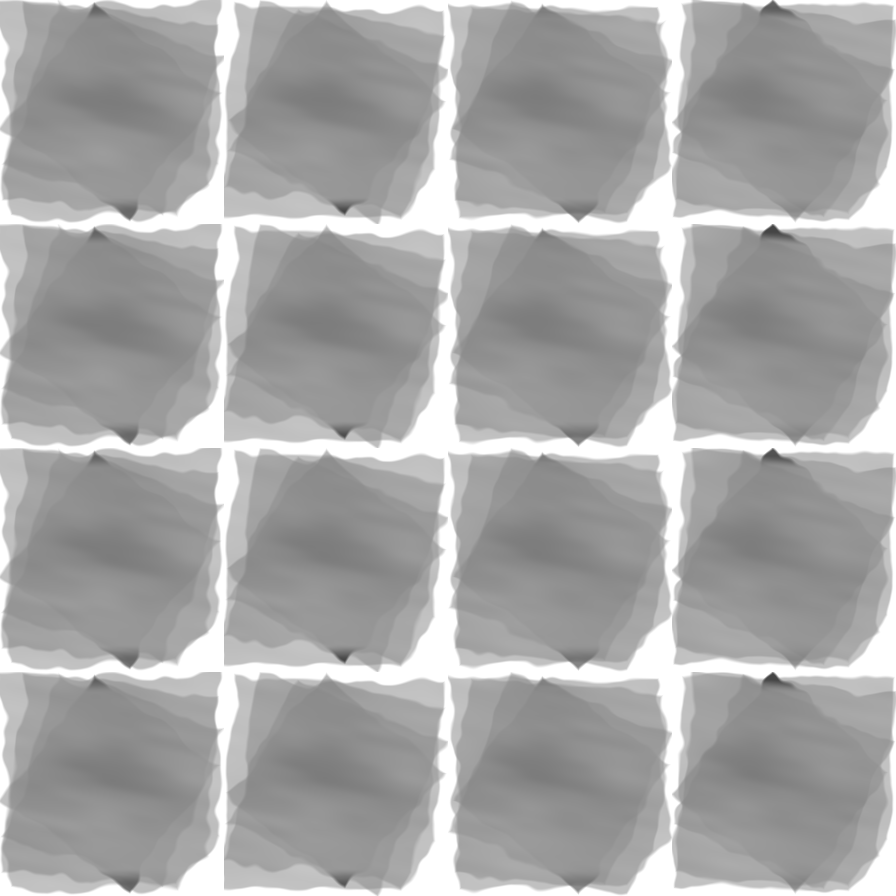
Reproduce this pattern procedurally as a WebGL 2 fragment shader.

```glsl
#version 300 es
precision highp float;

uniform vec2 u_resolution;
out vec4 fragColor;

float hash(vec2 p) {
    return fract(sin(dot(p, vec2(127.1, 311.7))) * 43758.5453);
}

float noise(vec2 p) {
    vec2 i = floor(p), f = fract(p);
    f = f * f * (3.0 - 2.0 * f);
    return mix(mix(hash(i), hash(i + vec2(1, 0)), f.x),
               mix(hash(i + vec2(0, 1)), hash(i + vec2(1, 1)), f.x), f.y);
}

vec2 rotate(vec2 p, float angle) {
    float c = cos(angle), s = sin(angle);
    return vec2(c * p.x + s * p.y, c * p.y - s * p.x);
}

// Torn square, shrunk so that its turned corners stay inside the cell
float tornSquare(vec2 p, float angle, float seed) {
    vec2 q = abs(rotate(p, angle));
    float halfSide = 0.482 / (abs(cos(angle)) + abs(sin(angle)));
    float tear = noise(p * 7.0 + seed) - 0.5 + 0.4 * (noise(p * 17.0 + seed) - 0.5);
    float edge = max(q.x, q.y) - halfSide + 0.055 * tear;
    // Worn lower right corner
    return max(edge, dot(p, vec2(0.78, -0.62)) - 0.52 + 0.05 * tear);
}

void main() {
    vec2 grid = gl_FragCoord.xy / u_resolution * 4.0;
    vec2 cell = floor(grid);
    vec2 p = fract(grid) - vec2(0.5, 0.505);
    float soft = max(0.008, 4.0 / u_resolution.y);

    // Soft slanted streaks inside the sheets
    vec2 s = rotate(p, -0.22);
    float streak = noise(s * vec2(2.5, 9.0) + 4.0 + cell.x * 0.15) - 0.5
                 + 0.5 * (noise(s * vec2(6.0, 22.0) + cell * 0.3) - 0.5);
    float centerBand = exp(-pow((s.y - 0.03) / 0.09, 2.0)) * smoothstep(0.5, 0.1, abs(p.x));
    float ink = 0.555 + 0.07 * streak - 0.045 * centerBand;

    // Translucent sheets, turned differently in each column
    vec4 angles = vec4(0.03, -0.13, 0.86, 1.2);
    float shade = 1.0;
    float diamond = 0.0;
    for (int i = 0; i < 4; i++) {
        float layer = float(i);
        float turn = angles[i] + 0.2 * (hash(vec2(cell.x + 2.0, layer)) - 0.5);
        float seed = cell.x * 7.3 + layer * 3.7 + cell.y * 0.04;
        float sheet = smoothstep(soft, -soft, tornSquare(p, turn, seed));
        shade = mix(shade, ink, sheet * 0.55);
        if (i == 2) diamond = sheet;
    }

    // Dark tips of the diamond, their strength set by the column
    vec4 topTips = vec4(0.6, 0.05, 0.4, 0.9);
    vec4 bottomTips = vec4(0.6, 0.9, 0.45, 0.2);
    int column = int(clamp(cell.x, 0.0, 3.0));
    float strength = p.y > 0.0 ? topTips[column] : bottomTips[column];
    strength *= 0.85 + 0.3 * hash(cell + 5.0);
    float tip = diamond * smoothstep(0.39, 0.455, abs(p.y) + 0.03 * streak);
    shade = mix(shade, 0.27, clamp(tip * strength, 0.0, 1.0));

    fragColor = vec4(vec3(shade), 1.0);
}
```
